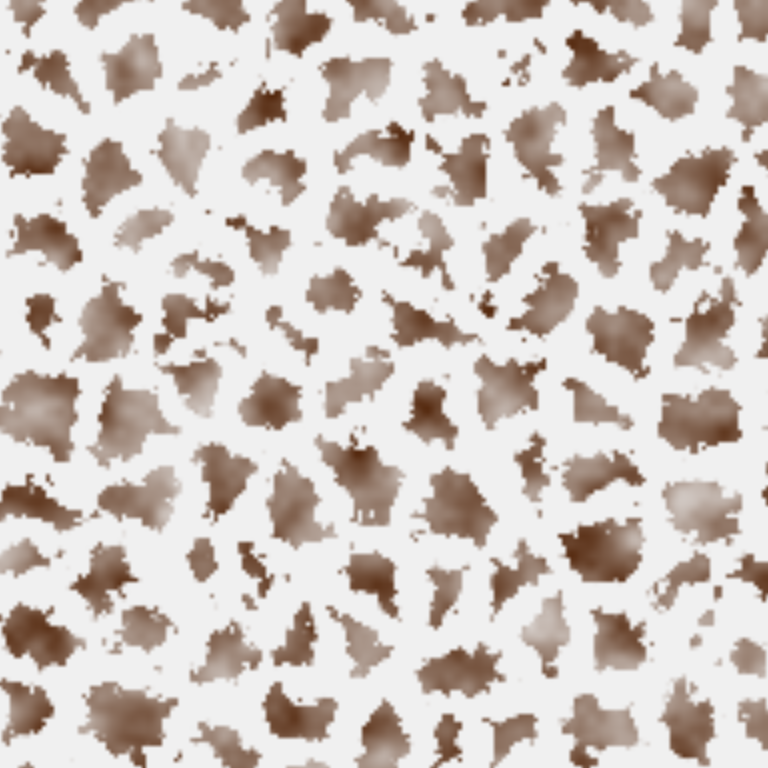
This pattern is drawn by a WebGL 1 fragment shader. Its source:

```glsl
precision highp float;

uniform vec2 u_resolution;

const vec3 PAPER = vec3(0.94);
const vec3 UMBER = vec3(0.30, 0.12, 0.01);
const float CELLS = 9.5;      // cells across the canvas
const float GRAIN = 192.0;    // coarse grain steps across the canvas
const float HALF_GAP = 0.21;  // paper margin around each cell, in cells
const float JITTER = 0.78;

vec2 hash2(vec2 p) {
  vec3 q = fract(p.xyx * vec3(0.1031, 0.1030, 0.0973));
  q += dot(q, q.yzx + 33.33);
  return fract((q.xx + q.yz) * q.zy);
}

float valueNoise(vec2 p) {
  vec2 i = floor(p);
  vec2 f = fract(p);
  vec2 u = f * f * (3.0 - 2.0 * f);
  float low = mix(hash2(i).x, hash2(i + vec2(1.0, 0.0)).x, u.x);
  float high = mix(hash2(i + vec2(0.0, 1.0)).x, hash2(i + vec2(1.0)).x, u.x);
  return mix(low, high, u.y);
}

// Layered noise centred on zero
float layeredNoise(vec2 p, float gain) {
  float sum = 0.0;
  float total = 0.0;
  float weight = 1.0;
  for (int k = 0; k < 3; k++) {
    sum += weight * (valueNoise(p) - 0.5);
    total += weight;
    weight *= gain;
    p = p * 2.1 + 17.3;
  }
  return sum / total;
}

vec2 cellSite(vec2 cell) {
  return cell + 0.5 + JITTER * (hash2(cell + 41.0) - 0.5);
}

// Distance to the nearest border between Voronoi cells
float borderDistance(vec2 p) {
  vec2 home = floor(p);
  vec2 nearestCell = home;
  vec2 toNearest = vec2(8.0);
  for (int y = -1; y <= 1; y++) {
    for (int x = -1; x <= 1; x++) {
      vec2 cell = home + vec2(float(x), float(y));
      vec2 toSite = cellSite(cell) - p;
      if (dot(toSite, toSite) < dot(toNearest, toNearest)) {
        toNearest = toSite;
        nearestCell = cell;
      }
    }
  }
  float border = 8.0;
  for (int y = -2; y <= 2; y++) {
    for (int x = -2; x <= 2; x++) {
      vec2 toSite = cellSite(nearestCell + vec2(float(x), float(y))) - p;
      vec2 span = toSite - toNearest;
      if (dot(span, span) > 0.0001) {
        border = min(border, dot(0.5 * (toSite + toNearest), normalize(span)));
      }
    }
  }
  return border;
}

// Pigment strength: ragged patch mask times a cloudy stain
float pigment(vec2 p) {
  float ragged = 0.55 * layeredNoise(p * 34.0, 0.7);
  float inside = borderDistance(p * CELLS) - HALF_GAP + ragged;
  float mask = smoothstep(-0.015, 0.015, inside);
  float stain = 0.57 + 0.95 * layeredNoise(p * 17.0 + 60.0, 0.45);
  return mask * clamp(stain, 0.15, 1.0);
}

// Pigment sampled on the grain lattice and blended between its points
float grainyPigment(vec2 p) {
  vec2 i = floor(p * GRAIN);
  vec2 f = fract(p * GRAIN);
  float low = mix(pigment(i / GRAIN), pigment((i + vec2(1.0, 0.0)) / GRAIN), f.x);
  float high = mix(pigment((i + vec2(0.0, 1.0)) / GRAIN), pigment((i + 1.0) / GRAIN), f.x);
  return mix(low, high, f.y);
}

void main() {
  vec2 p = gl_FragCoord.xy / min(u_resolution.x, u_resolution.y);
  gl_FragColor = vec4(mix(PAPER, UMBER, grainyPigment(p)), 1.0);
}
```
